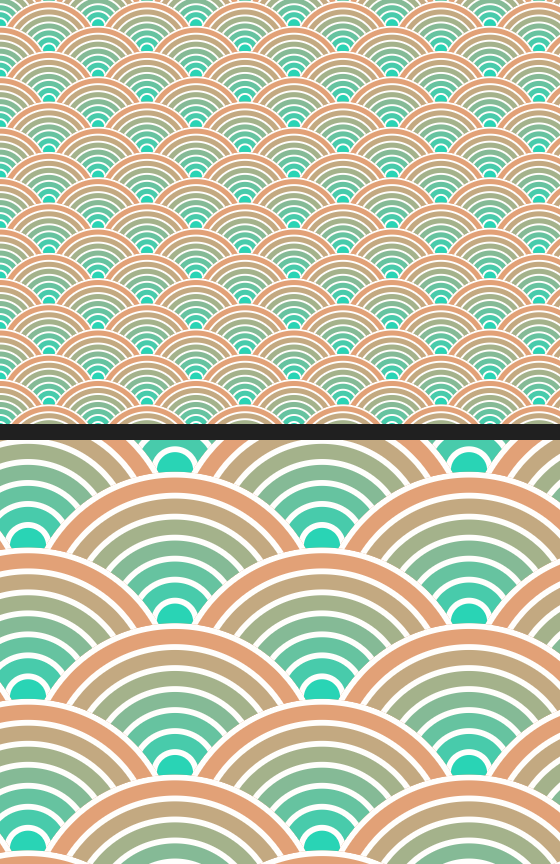
Top, the full canvas; bottom, a detail of the centre.
A WebGL 2 fragment shader for this pattern:

```glsl
#version 300 es
precision highp float;
// Overlapping fish-scale waves: concentric arcs fading from teal cores to orange rims.

uniform vec2 u_resolution;
out vec4 fragColor;

const float ROW_STEP = 0.515;    // row spacing, in scale radii
const float HALF_STROKE = 0.0198;
const float RINGS = 7.0;

// Colour of one scale at distance d from its centre
vec3 scaleColor(float d, float pixel) {
    float ring = d * RINGS;
    float t = min(floor(ring), RINGS - 1.0) / (RINGS - 1.0);
    vec3 band = mix(vec3(0.16, 0.83, 0.71), vec3(0.885, 0.63, 0.465), t);

    // White strokes between bands, none at the centre
    float nearest = max(round(ring), 1.0);
    float strokeDist = abs(ring - nearest) / RINGS - HALF_STROKE;
    float stroke = clamp(0.5 - strokeDist / pixel, 0.0, 1.0);
    return mix(band, vec3(1.0, 0.997, 0.99), stroke);
}

void main() {
    // Units of one scale radius, measured down from the top left
    float radius = 0.0875 * u_resolution.x;
    float pixel = 1.0 / radius;
    vec2 p = vec2(gl_FragCoord.x, u_resolution.y - gl_FragCoord.y) / radius;

    // Paint rows from back to front: lower rows cover upper ones
    float frontRow = floor((p.y + 1.0) / ROW_STEP) + 1.0;
    vec3 color = vec3(1.0);
    for (float i = 5.0; i >= 0.0; i--) {
        float row = frontRow - i;
        float shift = 1.0 - mod(row, 2.0);    // alternate rows move half a period
        float dx = mod(p.x - shift + 1.0, 2.0) - 1.0;
        float d = length(vec2(dx, p.y - row * ROW_STEP));
        float cover = clamp(0.5 - (d - 1.0 - HALF_STROKE) / pixel, 0.0, 1.0);
        color = mix(color, scaleColor(d, pixel), cover);
    }
    fragColor = vec4(color, 1.0);
}
```
